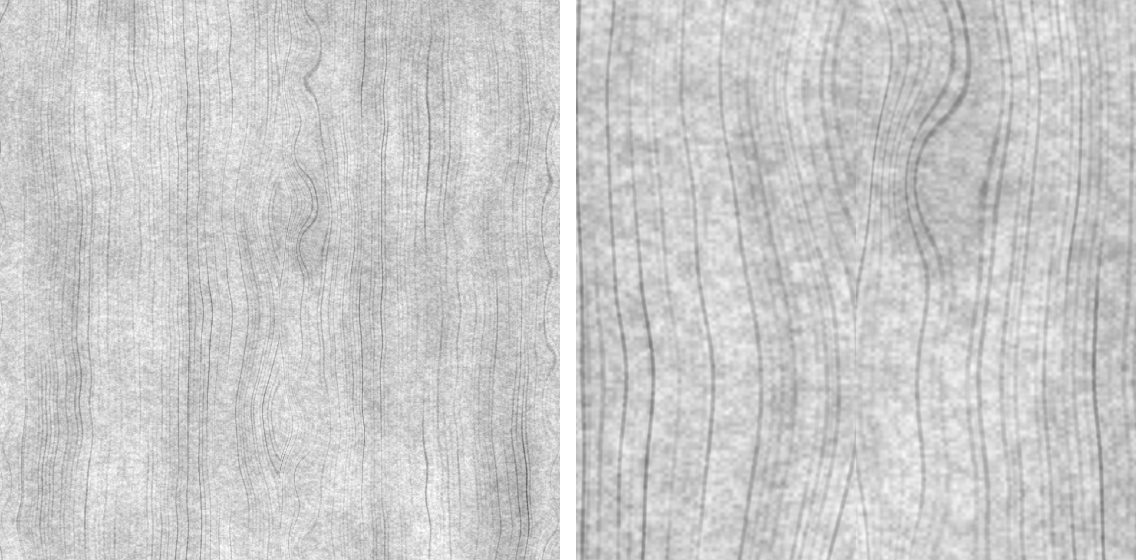
Left: the whole. Right: its middle third, enlarged.
Write a three.js fragment shader that draws this texture.

```glsl
// Pale grey bleached wood: vertical grain, mirrored veneer, soft blotches and fibre noise.
varying vec2 vUv;

#define BASE_TONE 0.815
#define MIRROR_Y 0.437
#define FINE_LINES 138.0
#define BOLD_LINES 52.0
#define FINE_DEPTH 0.135
#define BOLD_DEPTH 0.25
#define BLOTCH_DEPTH 0.17
#define STREAK_DEPTH 0.10
#define FIBRE_DEPTH 0.12
#define KNOT_BEND 0.034

float hash(vec2 p) {
  vec3 q = fract(vec3(p.xyx) * 0.1031);
  q += dot(q, q.yzx + 33.33);
  return fract((q.x + q.y) * q.z);
}

float noise(vec2 p) {
  vec2 i = floor(p);
  vec2 f = fract(p);
  f = f * f * (3.0 - 2.0 * f);
  float low = mix(hash(i), hash(i + vec2(1.0, 0.0)), f.x);
  float high = mix(hash(i + vec2(0.0, 1.0)), hash(i + 1.0), f.x);
  return mix(low, high, f.y);
}

float fbm(vec2 p) {
  float sum = 0.0;
  float weight = 0.5;
  for (int i = 0; i < 4; i++) {
    sum += weight * noise(p);
    p = p * 2.03 + 17.3;
    weight *= 0.5;
  }
  return sum / 0.9375;
}

// Soft bump that bends the grain into arches
float bump(vec2 d, vec2 size) {
  d /= size;
  return exp(-dot(d, d));
}

// Column of knots right of the centre, and a weaker one on the outer edges
float knotBend(vec2 uv, vec2 folded) {
  float bend = 0.0;
  for (int i = 0; i < 4; i++) {
    float k = float(i);
    float y = 0.12 + 0.145 * k + 0.04 * hash(vec2(k, 5.0));
    float x = 0.525 + 0.02 * hash(vec2(k, 9.0));
    bend += bump(vec2(uv.x - x, folded.y - y), vec2(0.03, 0.05));
    bend -= 0.7 * bump(vec2(folded.x - 0.5, folded.y - y + 0.05), vec2(0.026, 0.045));
  }
  return KNOT_BEND * bend;
}

// Dark lines along the grain; each fades in and out along its length
float grainLines(float across, float along, float count, float halfWidth, float sharpness) {
  float phase = across * count;
  float id = floor(phase);
  float shift = 0.35 * (hash(vec2(id, 3.0)) - 0.5);
  float line = 1.0 - smoothstep(0.15 * halfWidth, halfWidth, abs(fract(phase) - 0.5 - shift));
  float strength = pow(hash(vec2(id, 11.0)), sharpness);
  float fade = smoothstep(0.2, 0.75, noise(vec2(id * 7.3, along * 7.0)));
  return line * strength * (0.25 + 0.75 * fade);
}

void main() {
  vec2 uv = vUv;
  float dy = uv.y - MIRROR_Y;
  vec2 folded = vec2(abs(uv.x - 0.5), sqrt(dy * dy + 0.0003));
  float side = step(0.5, uv.x);

  // Grain coordinate: slow waves, fine wobble and arches round the knots
  float knots = knotBend(uv, folded);
  float grain = folded.x + knots;
  grain += 0.055 * (noise(folded * vec2(5.0, 5.5) + 4.0) - 0.5);
  grain += 0.007 * (noise(uv * vec2(22.0, 18.0)) - 0.5);
  float lineCoord = grain + 3.0 + 7.0 * side;

  // Broad tones: blotches, long streaks and a dark band on each side
  float tone = BASE_TONE;
  tone += BLOTCH_DEPTH * (fbm(uv * vec2(9.0, 7.0) + 31.0) - 0.5);
  tone += STREAK_DEPTH * (noise(vec2(grain * 17.0 + 2.0, folded.y * 3.0)) - 0.5);
  tone += 0.6 * STREAK_DEPTH * (noise(vec2(lineCoord * 60.0, uv.y * 5.0)) - 0.5);
  float band = (grain - 0.365) / 0.022;
  tone -= 0.05 * exp(-band * band);
  tone -= 0.5 * abs(knots);

  // Fine pores everywhere, bold lines gathered in patches
  float patchy = 0.55 + 0.9 * noise(uv * vec2(12.0, 7.0) + 50.0);
  tone -= FINE_DEPTH * patchy * grainLines(lineCoord, uv.y, FINE_LINES, 0.34, 0.8);
  float gather = smoothstep(0.3, 0.7, noise(vec2(grain * 11.0 + 8.0, folded.y * 4.0)));
  tone -= BOLD_DEPTH * gather * grainLines(lineCoord + 0.37, uv.y, BOLD_LINES, 0.11, 2.5);

  // Short fibres and mottling
  tone += FIBRE_DEPTH * (noise(uv * vec2(170.0, 230.0)) - 0.5);
  tone += FIBRE_DEPTH * (noise(uv * vec2(390.0, 430.0) + 70.0) - 0.5);
  tone += 0.5 * FIBRE_DEPTH * (noise(uv * vec2(55.0, 85.0) + 20.0) - 0.5);

  gl_FragColor = vec4(vec3(clamp(tone, 0.0, 1.0)), 1.0);
}
```
